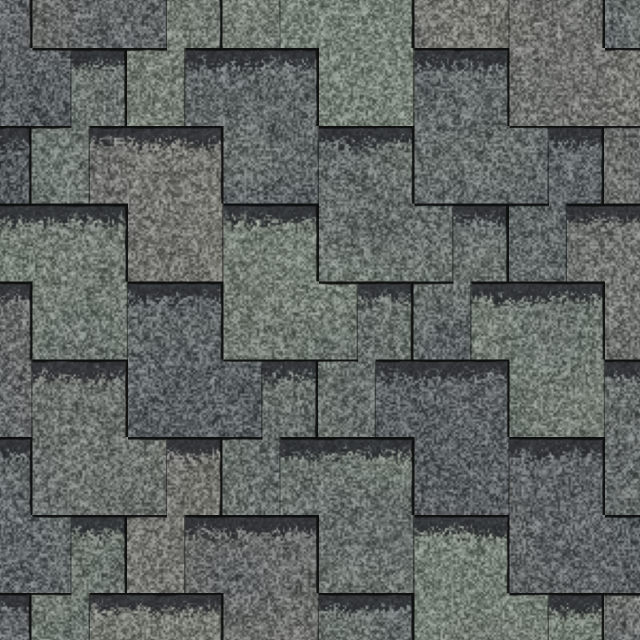
Give the GLSL for this texture, as a WebGL 1 fragment shader.

```glsl
precision highp float;
// Staggered asphalt roof shingles: stepped interlocking tabs with mineral granules.
uniform vec2 u_resolution;

#define ROW_HEIGHT 0.1216     // height of one course
#define STEP 0.1491           // sideways shift from course to course
#define FIRST_ROW 0.0750      // first course line, measured from the top
#define FIRST_COLUMN 0.2895   // left end of a wide tab in that course
#define LINE_WIDTH 0.0046     // dark gaps
#define SEAM_WIDTH 0.0024     // faint joints
#define GRAIN_SCALE 300.0
#define GRAIN_CONTRAST 0.46
#define SLATE vec3(0.350, 0.370, 0.383)
#define SAGE vec3(0.462, 0.496, 0.458)
#define WARM_GREY vec3(0.462, 0.462, 0.442)
#define SHADOW vec3(0.190, 0.200, 0.212)

const float PERIOD = 6.0;     // steps per repeat
const vec3 GAP = vec3(0.045, 0.050, 0.047);

float hash(vec2 p) {
    vec3 q = fract(p.xyx * 0.1031);
    q += dot(q, q.yzx + 33.33);
    return fract((q.x + q.y) * q.z);
}

float noise(vec2 p) {
    vec2 i = floor(p);
    vec2 f = fract(p);
    f = f * f * (3.0 - 2.0 * f);
    return mix(mix(hash(i), hash(i + vec2(1.0, 0.0)), f.x),
               mix(hash(i + vec2(0.0, 1.0)), hash(i + vec2(1.0, 1.0)), f.x), f.y);
}

// 1 inside a band of the given width next to an edge, 0 beyond it.
float band(float distance, float width) {
    return 1.0 - smoothstep(width * 0.55, width * 1.2, distance);
}

// Each tab has an upper part in one course and a lower part in the next.
// Returns left end of upper, right end of upper, right end of lower, tab kind.
vec4 tabAt(float x) {
    if (x < 2.40) return vec4(0.0, 1.40, 2.40, 0.0);
    if (x < 4.81) return vec4(2.40, 3.40, 4.81, 1.0);
    return vec4(4.81, 5.39, PERIOD, 2.0);
}

// Tint of a whole tab, with soft blotches across it.
vec3 tabColor(vec2 id, vec2 p) {
    float blotch = noise(p * 8.0 + id * 3.7) - 0.5;
    float tone = clamp(hash(id + 17.0) + 0.55 * blotch, 0.0, 1.0);
    vec3 light = mix(SAGE, WARM_GREY, smoothstep(0.45, 0.9, hash(id + 61.0)));
    return mix(SLATE, light, tone);
}

vec3 shingles(vec2 p) {
    // Course, repeat and position inside the repeat
    float course = (1.0 - p.y - FIRST_ROW) / ROW_HEIGHT;
    float row = floor(course);
    float below = fract(course) * ROW_HEIGHT;
    float along = (p.x - FIRST_COLUMN) / STEP + row;
    float repeat = floor(along / PERIOD);
    float x = along - repeat * PERIOD;

    vec4 tab = tabAt(x);
    float lower = step(tab.y, x);
    vec2 id = vec2(repeat * 3.0 + tab.w, row - lower);

    // Granules: fine grit over coarser clumps
    float fine = noise(p * GRAIN_SCALE);
    float coarse = noise(p * GRAIN_SCALE * 0.53 + 41.0);
    float grain = mix(fine, coarse, 0.35);
    vec3 color = tabColor(id, p) + (grain - 0.5) * GRAIN_CONTRAST;

    // Ragged shadow under the course above, on upper parts only
    float ragged = below + (grain - 0.5) * 0.030 + (noise(p * 45.0) - 0.5) * 0.008;
    float shade = (1.0 - lower) * (1.0 - smoothstep(0.018, 0.038, ragged));
    color = mix(color, SHADOW * (0.75 + 0.5 * grain), 0.93 * shade);

    // Side edges: dark gap beside a raised lower part, faint joint elsewhere
    float wear = 0.8 + 0.4 * noise(p * 60.0 + 9.0);
    float toRight = (mix(tab.y, tab.z, lower) - x) * STEP;
    float side = mix(band(toRight, LINE_WIDTH * wear),
                     0.55 * band(toRight, SEAM_WIDTH * wear), lower);

    // Top edge: open wherever a lower part hangs from its own upper part
    float joined = lower * step(tab.x + 1.0, x) * step(x, tab.y + 1.0);
    float top = (1.0 - joined) * band(below, LINE_WIDTH * wear);
    return mix(color, GAP, 0.94 * max(side, top));
}

void main() {
    // Four samples per pixel smooth every edge
    vec3 sum = vec3(0.0);
    for (int i = 0; i < 4; i++) {
        float n = float(i);
        vec2 offset = vec2(mod(n, 2.0), floor(n * 0.5)) * 0.5 - 0.25;
        sum += shingles((gl_FragCoord.xy + offset) / u_resolution.y);
    }
    gl_FragColor = vec4(sum * 0.25, 1.0);
}
```
